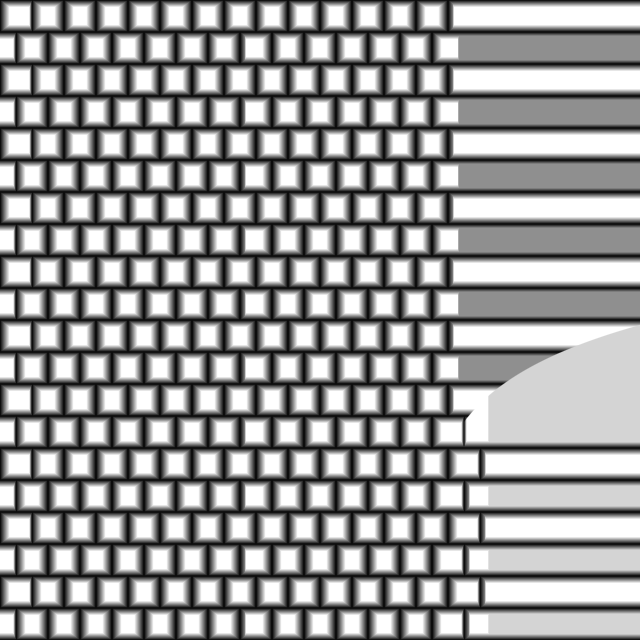
Write a WebGL 1 fragment shader that draws this pattern.

```glsl
precision highp float;
// Draws staggered bevelled bricks beside striped bars, with a pale curved hill on the right.
uniform vec2 u_resolution;

const float ROWS = 20.0;          // brick rows over the canvas height
const float BEVEL_X = 0.30;       // bevel width beside upright joints, in bricks
const float BEVEL_Y = 0.225;      // bevel width beside level joints, in bricks
const float STEEP = 3.5;          // how much sharper the cut joints are
const float LOWER_ROW = 13.0;     // first row of the lower group, from the top
const float LAST_JOINT = 14.0;    // joint where the bars begin
const float SEAM_COLUMN = 7.0;    // column with a torn left bevel
const float SEAM_WIDTH = 0.17;
const float UPPER_FILL_X = 0.716;
const float LOWER_FILL_X = 0.763;
const float UPPER_GRAY = 0.56;
const float LOWER_GRAY = 0.83;
const float WHITE = 1.0;
const vec2 HILL_FOOT = vec2(0.7214, 0.336);
const float HILL_HEIGHT = 0.0975;
const float HILL_SPREAD = 0.0703;
const float FAR = 1.0;

// Linear ramp from a dark joint to a lit face.
float bevel(float d, float width) {
  return clamp(d / width, 0.0, 1.0);
}

// Antialiased step; w is the width of a pixel.
float edge(float at, float x, float w) {
  return smoothstep(at - 0.5 * w, at + 0.5 * w, x);
}

// Bricks to the left of the last joint, open bars to its right.
float wall(vec2 uv, float px) {
  float down = (1.0 - uv.y) * ROWS;
  float row = floor(down);
  float odd = mod(row, 2.0);
  float lower = step(LOWER_ROW, row);
  float u = uv.x * ROWS - 0.5 * odd;
  float column = floor(u);
  float last = LAST_JOINT + lower - odd;

  // Distances to the joints around this point
  float left = fract(u);
  float right = 1.0 - left;
  float across = min(fract(down), 1.0 - fract(down));
  bool isFirst = column < 0.5 - odd;
  bool isLowerEnd = lower > 0.5 && column > last - 1.5;
  bool isBar = u > last;
  if (isFirst || isLowerEnd) right *= STEEP;
  if (isBar) {
    left = u - last;
    right = FAR;
  }

  // Torn left bevel of the bars and of one column in the offset rows
  bool isSeam = odd > 0.5 && abs(column - SEAM_COLUMN) < 0.5;
  bool isOpenBar = isBar && (odd < 0.5 || lower > 0.5);
  float leftLight = bevel(left, BEVEL_X);
  if (isSeam || isOpenBar) {
    leftLight = mix(leftLight, WHITE, edge(SEAM_WIDTH, left, px * ROWS));
  }

  // Gray bars in the offset rows
  float fillX = mix(UPPER_FILL_X, LOWER_FILL_X, lower);
  float gray = mix(UPPER_GRAY, LOWER_GRAY, lower);
  float face = mix(WHITE, gray, odd * edge(fillX, uv.x, px));
  float sideLight = min(leftLight, bevel(right, BEVEL_X));
  return min(face, min(sideLight, bevel(across, BEVEL_Y)));
}

// Shade of the hill, with dark joints at its left side and base.
float hillShade(vec2 uv, float px) {
  float base = 1.0 - (LOWER_ROW + 1.0) / ROWS;
  float side = (LAST_JOINT + 0.5) / ROWS;
  float face = mix(WHITE, LOWER_GRAY, edge(LOWER_FILL_X, uv.x, px));
  float sideLight = bevel((uv.x - side) * ROWS * STEEP, BEVEL_X);
  return min(face, min(sideLight, bevel((uv.y - base) * ROWS, BEVEL_Y)));
}

// Coverage of the hill: below a logarithmic crest, above its base.
float hillMask(vec2 uv, float px) {
  float run = max(uv.x - HILL_FOOT.x, 0.0);
  float crest = HILL_FOOT.y + HILL_HEIGHT * log(1.0 + run / HILL_SPREAD);
  float slope = HILL_HEIGHT / (HILL_SPREAD + run);
  float depth = (crest - uv.y) / sqrt(1.0 + slope * slope);
  float base = 1.0 - (LOWER_ROW + 1.0) / ROWS;
  float side = (LAST_JOINT + 0.5) / ROWS;
  return edge(0.0, depth, px) * step(base, uv.y) * step(side, uv.x);
}

void main() {
  vec2 uv = gl_FragCoord.xy / u_resolution;
  float px = 1.5 / min(u_resolution.x, u_resolution.y);
  float shade = mix(wall(uv, px), hillShade(uv, px), hillMask(uv, px));
  gl_FragColor = vec4(vec3(shade), 1.0);
}
```
